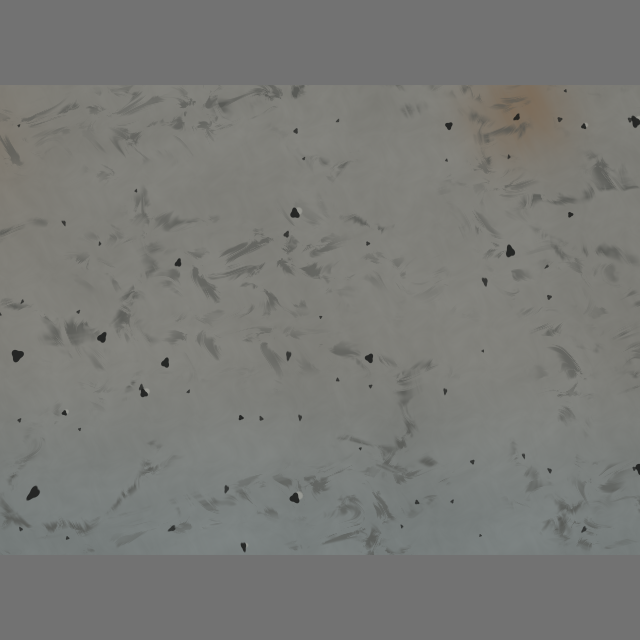
A WebGL 1 fragment shader for this texture:

```glsl
precision highp float;
// Weathered grey concrete with pits, broken veins and a rust stain, between plain grey bands.
uniform vec2 u_resolution;

const vec3 BAND_GREY = vec3(0.447);
const vec3 CONCRETE_DARK = vec3(0.472, 0.470, 0.448);
const vec3 CONCRETE_LIGHT = vec3(0.535, 0.535, 0.515);
const vec3 COOL_TINT = vec3(-0.022, 0.004, 0.022);
const vec3 RUST = vec3(0.485, 0.425, 0.355);
const vec3 STAIN = vec3(0.325, 0.330, 0.315);
const vec3 PIT_DARK = vec3(0.115, 0.120, 0.115);
const vec3 CHIP_LIGHT = vec3(0.66, 0.66, 0.63);
const float BAND_HEIGHT = 0.133;

vec2 hash2(vec2 p) {
  vec3 q = fract(p.xyx * vec3(0.1031, 0.1030, 0.0973));
  q += dot(q, q.yzx + 33.33);
  return fract((q.xx + q.yz) * q.zy);
}

// Turned, self-warping sine octaves, roughly -1 to 1
float layeredSines(vec2 p) {
  mat2 turn = mat2(0.8, 0.6, -0.6, 0.8);
  float sum = 0.0;
  float amplitude = 0.5;
  for (int i = 0; i < 5; i++) {
    p = turn * p * 1.8 + 1.3 * sin(p.yx * 1.1) + 2.7;
    sum += amplitude * sin(p.x) * sin(p.y);
    amplitude *= 0.62;
  }
  return sum;
}

// Cellular noise: difference of the two nearest distances, zero on cell borders
float cellBorder(vec2 p) {
  vec2 cell = floor(p);
  float nearest = 8.0;
  float second = 8.0;
  for (int y = -1; y <= 1; y++) {
    for (int x = -1; x <= 1; x++) {
      vec2 id = cell + vec2(float(x), float(y));
      float d = length(id + hash2(id) - p);
      second = min(second, max(nearest, d));
      nearest = min(nearest, d);
    }
  }
  return second - nearest;
}

// One jittered pit per kept cell: x is the dark hole, y the chipped light rim
vec2 pits(vec2 uv, float scale, float share, float minRadius, float maxRadius, float seed) {
  vec2 p = uv * scale + seed;
  vec2 id = floor(p);
  vec2 pick = hash2(id + 17.0);
  vec2 shape = hash2(id + 71.0);
  vec2 offset = (fract(p) - 0.18 - 0.64 * hash2(id + 43.0)) / scale;
  float radius = mix(minRadius, maxRadius, shape.x * shape.x);
  float tilt = (shape.y - 0.6) * 1.6;
  vec2 local = mat2(cos(tilt), -sin(tilt), sin(tilt), cos(tilt)) * offset;
  local.y *= mix(0.5, 1.0, pick.y);
  float wobble = 1.0 + 0.2 * sin(3.0 * atan(local.y, local.x + 1e-5) + 6.3 * pick.y);
  float soft = max(0.0011, 0.7 / u_resolution.y);
  float hole = 1.0 - smoothstep(-soft, soft, length(local) - radius * wobble);
  float chipDistance = length(offset - radius * vec2(0.9, 0.6)) - radius * 0.8;
  float chip = (1.0 - smoothstep(-soft, 2.0 * soft, chipDistance)) * step(0.72, shape.y);
  return vec2(hole, chip) * step(pick.x, share);
}

vec3 concreteBase(vec2 uv) {
  float tone = 0.54 + 0.30 * layeredSines(uv * 2.2 + 4.0);
  tone += 0.22 * layeredSines(uv * 11.0) + 0.14 * layeredSines(uv * 75.0);
  tone -= 0.9 * dot(uv - vec2(0.42, 0.47), uv - vec2(0.42, 0.47));
  vec3 colour = mix(CONCRETE_DARK, CONCRETE_LIGHT, clamp(tone, -0.4, 1.2));
  colour += COOL_TINT * (1.0 - smoothstep(0.13, 0.48, uv.y));
  // Rust bloom and a fainter warm edge
  float rust = exp(-dot((uv - vec2(0.81, 0.83)) / vec2(0.075, 0.085),
                        (uv - vec2(0.81, 0.83)) / vec2(0.075, 0.085)));
  float warmEdge = 0.35 * exp(-length((uv - vec2(0.0, 0.77)) / vec2(0.06, 0.12)));
  rust *= 0.85 + 0.4 * layeredSines(uv * 14.0);
  return mix(colour, RUST, clamp(rust + warmEdge, 0.0, 1.0));
}

// Clustered speckle and interrupted veins
float stains(vec2 uv) {
  float cluster = smoothstep(0.0, 0.55, layeredSines(uv * vec2(5.0, 8.0) + 1.5));
  float speckle = smoothstep(0.05, 0.55, layeredSines(uv * vec2(38.0, 52.0)));
  vec2 warped = uv + 0.022 * vec2(layeredSines(uv * 16.0), layeredSines(uv * 16.0 + 9.0));
  float vein = 1.0 - smoothstep(0.0, 0.13, cellBorder(warped * vec2(4.5, 6.5) + 3.0));
  float broken = smoothstep(0.05, 0.45, layeredSines(uv * 6.0 + 7.0));
  float ragged = smoothstep(-0.3, 0.35, layeredSines(uv * 45.0 + 2.0));
  return clamp(0.60 * cluster * speckle + 0.75 * vein * broken * ragged, 0.0, 0.85);
}

void main() {
  vec2 uv = gl_FragCoord.xy / u_resolution;
  vec3 colour = mix(concreteBase(uv), STAIN, stains(uv));

  vec2 large = pits(uv, 9.0, 0.30, 0.0036, 0.0085, 5.3);
  vec2 small = pits(uv, 17.0, 0.27, 0.0018, 0.0038, 31.7);
  colour = mix(colour, CHIP_LIGHT, 0.6 * large.y);
  colour = mix(colour, PIT_DARK, 0.92 * large.x);
  colour = mix(colour, PIT_DARK, 0.75 * small.x);

  // Plain bands above and below
  float edge = 0.5 - BAND_HEIGHT - abs(uv.y - 0.5);
  float slab = smoothstep(-0.5, 0.5, edge * u_resolution.y);
  gl_FragColor = vec4(mix(BAND_GREY, colour, slab), 1.0);
}
```
